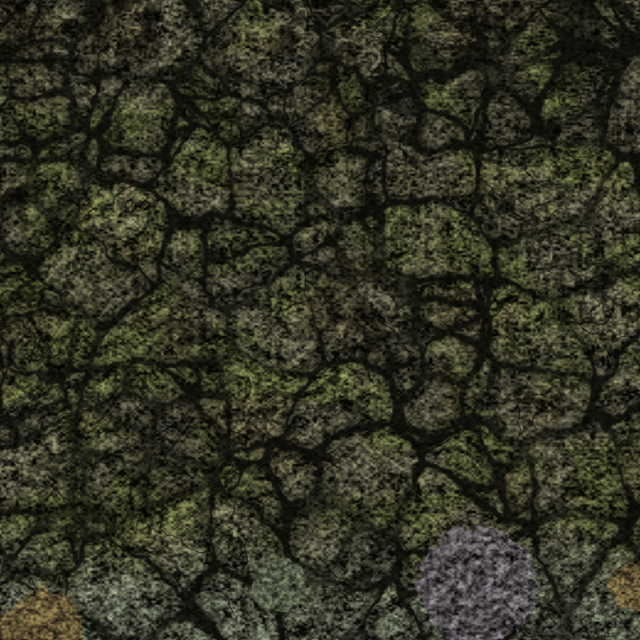
This texture is drawn by a WebGL 1 fragment shader. Its source:

```glsl
precision highp float;
// Old dry-stone wall, dark and mossy, with a few lichen rosettes at its foot.
// Rounded Voronoi cells, some split into smaller ones, make the stones; lit
// noise relief, cracks and grit roughen them, and olive tints colour the tone.

uniform vec2 u_resolution;

const vec2 STONE_GRID = vec2(6.4, 9.2);
const vec2 LIGHT = vec2(-0.3, 0.55);
const vec3 JOINT = vec3(0.062, 0.064, 0.043);
const vec3 ROCK = vec3(1.0, 0.99, 0.80);
const vec3 MOSS = vec3(0.99, 1.04, 0.64);
const vec3 RUST = vec3(1.07, 0.97, 0.73);
const vec3 DAMP = vec3(0.96, 1.03, 0.88);
const vec3 TAN_LICHEN = vec3(0.43, 0.37, 0.23);
const vec3 SAGE_LICHEN = vec3(0.36, 0.40, 0.31);
const vec3 MAUVE_LICHEN = vec3(0.36, 0.34, 0.36);

float hash(vec2 p) {
  return fract(sin(dot(p, vec2(127.1, 311.7))) * 43758.5453);
}

vec2 hash2(vec2 p) {
  return vec2(hash(p), hash(p + 37.3));
}

float noise(vec2 p) {
  vec2 i = floor(p), f = fract(p);
  f = f * f * (3.0 - 2.0 * f);
  float low = mix(hash(i), hash(i + vec2(1.0, 0.0)), f.x);
  float high = mix(hash(i + vec2(0.0, 1.0)), hash(i + 1.0), f.x);
  return mix(low, high, f.y);
}

// Four octaves, centred on zero.
float fbm(vec2 p) {
  float sum = 0.0, weight = 0.5;
  for (int i = 0; i < 4; i++) {
    sum += weight * (noise(p) - 0.5);
    p = mat2(1.6, 1.2, -1.2, 1.6) * p + 5.7;
    weight *= 0.5;
  }
  return sum;
}

// Brightness of a bumpy surface lit from above.
float relief(vec2 p) {
  return fbm(p) - fbm(p + LIGHT);
}

vec2 toSeed(vec2 cell, vec2 p, vec2 grid) {
  return (cell + 0.5 + 0.9 * (hash2(cell) - 0.5)) / grid - p;
}

// x: rounded distance to the joint, y: height above stone centre, z: stone id.
vec3 stones(vec2 p, vec2 grid) {
  vec2 home = floor(p * grid), nearestCell = home, nearest = vec2(9.0);
  for (int j = -1; j <= 1; j++) {
    for (int i = -1; i <= 1; i++) {
      vec2 cell = home + vec2(float(i), float(j));
      vec2 d = toSeed(cell, p, grid);
      if (dot(d, d) < dot(nearest, nearest)) {
        nearest = d;
        nearestCell = cell;
      }
    }
  }
  const float ROUNDING = 190.0;
  float sum = 0.0;
  for (int j = -2; j <= 2; j++) {
    for (int i = -2; i <= 2; i++) {
      vec2 d = toSeed(nearestCell + vec2(float(i), float(j)), p, grid);
      vec2 across = d - nearest;
      if (dot(across, across) > 0.000001) {
        sum += exp(-ROUNDING * dot(0.5 * (d + nearest), normalize(across)));
      }
    }
  }
  return vec3(-log(sum) / ROUNDING, -nearest.y, hash(nearestCell + 71.0));
}

// Coverage of a ragged, round patch.
float rosette(vec2 p, vec2 centre, float radius) {
  float rim = length(p - centre) + 0.03 * fbm(p * 60.0);
  return 1.0 - smoothstep(radius - 0.003, radius + 0.003, rim);
}

void main() {
  vec2 uv = gl_FragCoord.xy / u_resolution;

  // Uneven stone outlines, with some stones split into smaller ones
  vec2 bend = vec2(fbm(uv * 9.0), fbm(uv * 9.0 + 40.0));
  vec2 chip = vec2(fbm(uv * 70.0), fbm(uv * 70.0 + 20.0));
  vec2 wall = uv + 0.07 * bend + 0.012 * chip;
  vec3 stone = stones(wall, STONE_GRID);
  vec3 small = stones(wall + 3.0, STONE_GRID * 1.5);
  float edge = mix(stone.x, min(stone.x, small.x), step(stone.z, 0.35));
  float gap = 0.006 * noise(uv * 11.0 + 8.0) - 0.001;
  float body = smoothstep(gap - 0.0015, gap + 0.004, edge);
  float filled = 0.55 * smoothstep(0.5, 0.8, noise(uv * 10.0 + 31.0));
  body = max(body, filled);

  // Tone: shallow rounding, lit relief and grit
  float grit = 0.5 * (noise(uv * vec2(150.0, 190.0)) + noise(uv * vec2(260.0, 300.0))) - 0.5;
  vec2 grain = uv * vec2(34.0, 46.0) + 3.0 * bend;
  float form = mix(0.74, 1.04, smoothstep(0.0, 0.022, edge)) + 1.0 * stone.y;
  float tone = 0.25 * form * (0.93 + 0.14 * stone.z);
  tone *= max(0.15, 1.0 + 0.8 * fbm(grain + 3.0) + 1.3 * relief(grain) + 2.3 * grit);

  // Fine cracks and crumbled rubble near the top
  float vein = abs(noise(uv * vec2(15.0, 30.0) + 6.0 * bend + 0.6 * chip) - 0.5);
  float cracked = smoothstep(0.4, 0.65, noise(uv * 13.0 + 60.0));
  tone *= 1.0 - 0.5 * cracked * (1.0 - smoothstep(0.02, 0.09, vein));
  float rubble = smoothstep(0.8, 1.0, uv.y) * smoothstep(0.0, 0.12, fbm(uv * 26.0 + 90.0));
  tone *= 1.0 - 0.6 * rubble;

  // Moss, rust and damp tints
  float foot = 1.0 - smoothstep(0.03, 0.2, uv.y + 0.12 * bend.x);
  float moss = smoothstep(-0.16, 0.2, fbm(uv * 15.0 + 15.0) + 1.2 * stone.y);
  vec3 tint = mix(ROCK, MOSS, moss * (1.0 - 0.7 * foot));
  tint = mix(tint, RUST, 0.6 * smoothstep(0.06, 0.22, fbm(uv * 14.0 + 77.0)));
  tint = mix(tint, DAMP, 0.8 * foot);
  vec3 color = tone * (1.0 + 0.1 * foot) * tint - vec3(0.0, 0.0, 0.01);
  color = mix(JOINT * (1.0 + 1.6 * grit), color, body);

  // Lichen rosettes along the foot
  for (int i = 0; i < 4; i++) {
    float n = float(i);
    vec2 centre = vec2(0.065 + 0.4 * n - 0.03 * n * n, 0.015 + 0.07 * min(n, 1.0));
    float purple = step(1.5, n) * step(n, 2.5);
    float radius = 0.04 + 0.022 * mod(n + 1.0, 2.0) + 0.03 * purple;
    vec3 lichen = mix(TAN_LICHEN, SAGE_LICHEN, step(0.5, n) * step(n, 1.5));
    lichen = mix(lichen, MAUVE_LICHEN, purple);
    lichen *= 0.9 + 1.5 * grit + (0.6 + purple) * relief(uv * 70.0);
    color = mix(color, lichen, 0.9 * rosette(uv, centre, radius));
  }

  gl_FragColor = vec4(clamp(color, 0.0, 1.0), 1.0);
}
```
